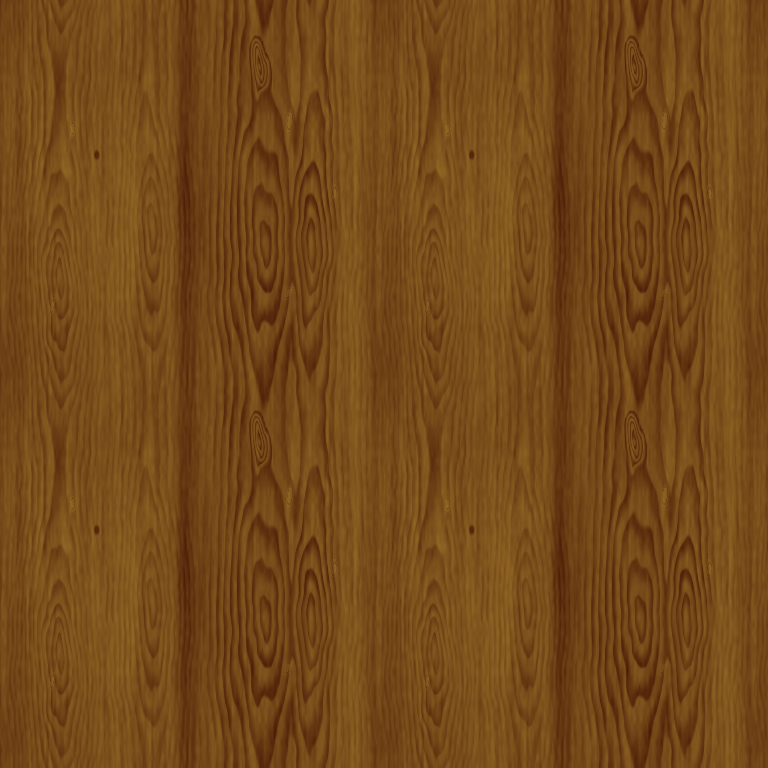
A Shadertoy shader for this texture:

```glsl
// Tiled brown wood veneer: straight grain, arched heart figures, knots and a dark streak.

const float PI = 3.14159;
const float REPEATS = 2.048;                    // tiles across and down
const vec3 DARK_WOOD = vec3(0.35, 0.17, 0.05);
const vec3 LIGHT_WOOD = vec3(0.54, 0.37, 0.13);

// Growth centres: xy = position in the tile, zw = ring spacing
const int HEARTS = 5;
const vec4 hearts[HEARTS] = vec4[](
    vec4(0.704, 0.627, 0.019, 0.080),
    vec4(0.832, 0.640, 0.014, 0.075),
    vec4(0.160, 0.760, 0.012, 0.055),
    vec4(0.400, 0.600, 0.013, 0.070),
    vec4(0.700, 0.180, 0.007, 0.018));

// Small pale burls
const int BURLS = 5;
const vec2 burls[BURLS] = vec2[](
    vec2(0.762, 0.320), vec2(0.765, 0.787), vec2(0.200, 0.360),
    vec2(0.132, 0.787), vec2(0.897, 0.500));

float hash(vec2 p) {
    return fract(sin(dot(p, vec2(127.1, 311.7))) * 43758.55);
}

// Value noise that tiles when cells holds whole numbers
float noise(vec2 p, vec2 cells) {
    p *= cells;
    vec2 i = floor(p);
    vec2 f = smoothstep(0.0, 1.0, p - i);
    vec2 a = mod(i, cells);
    vec2 b = mod(i + 1.0, cells);
    return mix(mix(hash(a), hash(vec2(b.x, a.y)), f.x),
               mix(hash(vec2(a.x, b.y)), hash(b), f.x), f.y);
}

// Shortest offset to a point on the repeating tile
vec2 wrapOffset(vec2 p, vec2 center) {
    return fract(p - center + 0.5) - 0.5;
}

float smoothMin(float a, float b, float k) {
    float h = max(k - abs(a - b), 0.0) / k;
    return min(a, b) - h * h * k * 0.25;
}

float bell(float x, float center, float width) {
    float d = (fract(x - center + 0.5) - 0.5) / width;
    return exp(-d * d);
}

// Ring count outward from the nearest growth centre
float ringPhase(vec2 p) {
    float phase = 100.0;
    for (int i = 0; i < HEARTS; i++) {
        vec2 d = wrapOffset(p, hearts[i].xy);
        d.y = sin(PI * d.y) / PI;
        phase = smoothMin(phase, length(d / hearts[i].zw), 0.9);
    }
    return phase;
}

// Soft early wood rising to a sharp dark late-wood edge
float ringLine(float phase, float blur) {
    float f = fract(phase);
    float edge = clamp(blur, 0.16, 0.5);
    return smoothstep(0.2, 0.84, f) * (1.0 - smoothstep(1.0 - edge, 1.0, f));
}

// Filled soft ellipse
float spot(vec2 p, vec2 center, vec2 radius) {
    return 1.0 - smoothstep(0.3, 1.0, length(wrapOffset(p, center) / radius));
}

void mainImage(out vec4 fragColor, in vec2 fragCoord) {
    vec2 uv = fragCoord / iResolution.xy;
    vec2 p = vec2(uv.x, 1.0 - uv.y) * REPEATS;
    float x = fract(p.x);

    // Wavering fibres
    vec2 warped = p;
    warped.x += 0.020 * (noise(p, vec2(9.0, 6.0)) - 0.5);
    warped.x += 0.007 * (noise(p, vec2(24.0, 19.0)) - 0.5);
    warped.y += 0.080 * (noise(p, vec2(31.0, 7.0)) - 0.5);
    warped.y += 0.025 * (noise(p, vec2(80.0, 23.0)) - 0.5);

    // Rings, boldest in the wide arched board
    float phase = ringPhase(warped);
    float ring = ringLine(phase, fwidth(phase));
    float figure = smoothstep(0.54, 0.62, x) * (1.0 - smoothstep(0.87, 0.91, x));
    float contrast = 0.25 + 0.55 * figure
                   + 0.35 * bell(x, 0.15, 0.06) + 0.25 * bell(x, 0.40, 0.04);
    contrast *= 0.65 + 0.7 * noise(p, vec2(17.0, 9.0));

    // Broad shading, fine streaks and pores
    float tone = 0.80 - 0.06 * figure - 0.75 * contrast * ring;
    tone += 0.22 * (noise(p, vec2(13.0, 3.0)) - 0.5);
    tone += 0.26 * (noise(p, vec2(58.0, 2.0)) - 0.5);
    tone += 0.34 * (noise(p, vec2(150.0, 5.0)) - 0.5);
    tone += 0.24 * (noise(p, vec2(190.0, 48.0)) - 0.5);

    // Dark streaks along the board
    float fade = 0.6 + 0.6 * noise(p, vec2(5.0, 4.0));
    tone -= fade * (0.50 * bell(x, 0.495, 0.022) + 0.20 * bell(x, 0.52, 0.06));
    tone -= 0.15 * fade * bell(x, 0.04, 0.03);

    // Burls and one dark pin knot
    for (int i = 0; i < BURLS; i++) {
        float burl = spot(warped, burls[i], vec2(0.015, 0.032));
        tone += 0.35 * burl - 0.45 * burl * ringLine(burl * 2.0, 0.2);
    }
    tone -= 0.9 * spot(p, vec2(0.258, 0.413), vec2(0.010, 0.018));

    fragColor = vec4(mix(DARK_WOOD, LIGHT_WOOD, clamp(tone, -0.45, 1.2)), 1.0);
}
```
